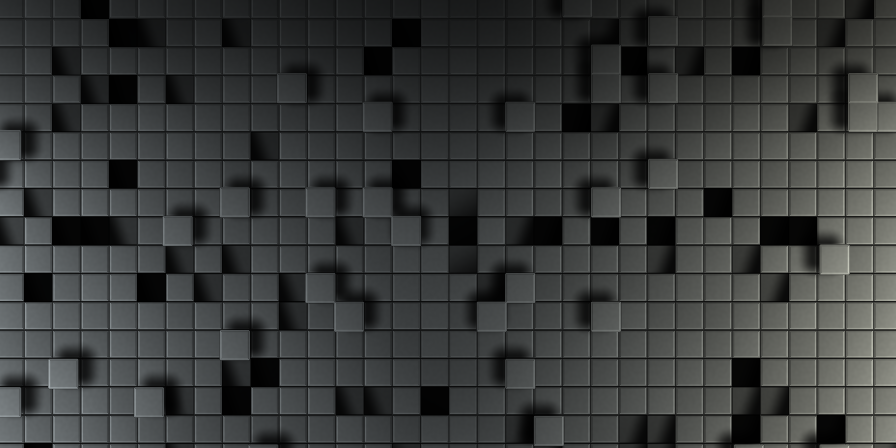
This background is drawn by a Shadertoy shader. Its source:

```glsl
// A wall of dark square blocks, some raised and some sunk, lit from both lower corners.
// A hash picks the height of each grid cell; a loop over the neighbours
// adds the soft shadows and the raised blocks, which lean outward in perspective.

const float ROWS = 15.82;               // cells per canvas height
const vec2 GRID_SHIFT = vec2(0.853, 0.165);

float hash(vec2 p) {
    vec3 q = fract(vec3(p.xyx) * 0.1031);
    q += dot(q, q.yzx + 33.33);
    return fract((q.x + q.y) * q.z);
}

// Gradient noise, about -0.7 to 0.7
float gradDot(vec2 corner, vec2 p) {
    float angle = 6.2832 * hash(corner + 71.0);
    return dot(vec2(cos(angle), sin(angle)), p - corner);
}

float noise(vec2 p) {
    vec2 i = floor(p), f = p - i;
    vec2 u = f * f * f * (f * (f * 6.0 - 15.0) + 10.0);
    return mix(mix(gradDot(i, p), gradDot(i + vec2(1, 0), p), u.x),
               mix(gradDot(i + vec2(0, 1), p), gradDot(i + vec2(1, 1), p), u.x), u.y);
}

float boxDist(vec2 p, float halfSize, float radius) {
    vec2 d = abs(p) - halfSize + radius;
    return length(max(d, 0.0)) + min(max(d.x, d.y), 0.0) - radius;
}

float cover(float dist, float px) {
    return clamp(0.5 - dist / px, 0.0, 1.0);
}

// Large-scale light: dim top, cool left, warm and brighter right
vec3 ambient(vec2 uv) {
    float x = uv.x * 2.0 - 1.0;
    float low = 1.0 - smoothstep(0.45, 1.05, uv.y);
    float side = x * x * (x < 0.0 ? 0.17 : 0.26);
    float level = (0.245 + side) * mix(0.42, 1.0, low);
    level *= 1.0 + 0.12 * noise(uv * vec2(6.0, 3.0));
    return level * mix(vec3(0.96, 1.01, 1.03), vec3(1.02, 1.03, 0.96), smoothstep(-0.2, 1.0, x));
}

// Block top with a thin bevel, bright where it faces the light
vec3 blockFace(vec3 base, vec2 q, float halfSize, float lightSide, float px) {
    float rim = cover(abs(boxDist(q, halfSize, 0.05) + 0.055) - 0.022, px);
    float facing = abs(q.x) > abs(q.y) ? sign(q.x) * lightSide : -0.6 * sign(q.y);
    float slope = 1.0 + 0.10 * (q.x * lightSide - q.y);
    return base * (slope + rim * (facing > 0.0 ? 0.42 : 0.22) * facing);
}

// Sunk floor, shaded by the wall nearest the light
vec3 sunkFloor(vec3 base, vec2 q, float lightSide, float brightness) {
    float reach = 0.5 - q.x * lightSide + 0.35 * q.y;
    return base * brightness * mix(0.15, 1.0, smoothstep(0.0, 0.75, reach));
}

void mainImage(out vec4 fragColor, in vec2 fragCoord) {
    float aspect = iResolution.x / iResolution.y;
    float px = ROWS / iResolution.y;
    vec2 uv = fragCoord / iResolution.xy;
    vec2 grid = fragCoord / iResolution.y * ROWS - GRID_SHIFT;
    vec2 cell = floor(grid);
    vec2 mid = vec2(aspect, 1.0) * 0.5 * ROWS - GRID_SHIFT;
    vec3 light = ambient(uv);

    // Flush block or hollow in this cell
    vec2 q = grid - cell - 0.5;
    float kind = hash(cell + 19.0);
    float lightSide = clamp((cell.x + 0.5 - mid.x) * 0.4, -1.0, 1.0);
    vec3 base = light * (0.95 + 0.10 * hash(cell + 47.0));
    vec3 color = blockFace(base, q, 0.5, lightSide, px);
    if (kind > 0.08 && kind < 0.165) color = sunkFloor(base, q, lightSide, 0.62);
    if (kind >= 0.165 && kind < 0.21) color = sunkFloor(base, q, lightSide, 0.06);

    // Seams, fainter toward the top
    vec2 edge = 0.5 - abs(q);
    float seam = max(0.60 * cover(edge.x - 0.022, px), 0.80 * cover(edge.y - 0.026, px));
    color *= 1.0 - seam * mix(1.0, 0.55, smoothstep(0.6, 1.0, uv.y));

    // Shadows of raised blocks, then the blocks themselves
    vec3 blocks = vec3(0.0);
    float blockMask = 0.0;
    for (int j = -1; j <= 1; j++)
    for (int i = -1; i <= 1; i++) {
        vec2 near = cell + vec2(i, j);
        if (hash(near + 19.0) > 0.08) continue;
        vec2 outward = (near + 0.5 - mid) / ROWS;
        float nearSide = clamp(outward.x * 6.0, -1.0, 1.0);
        vec2 r = grid - near - 0.5;

        float shade = boxDist(r - vec2(-0.32 * nearSide, 0.20), 0.46, 0.2);
        color *= 1.0 - 0.78 * (1.0 - smoothstep(-0.15, 0.50, shade));

        r -= outward * 0.14;
        float mask = cover(boxDist(r, 0.54, 0.06), px);
        vec3 face = blockFace(light * 1.12 + 0.008, r, 0.54, nearSide, px);
        blocks = mix(blocks, face, mask);
        blockMask = max(blockMask, mask);
    }
    color = mix(color, blocks, blockMask);

    // Fine surface grain
    color *= 1.0 + 0.035 * noise(grid * 7.0);
    fragColor = vec4(clamp(color, 0.0, 1.0), 1.0);
}
```
